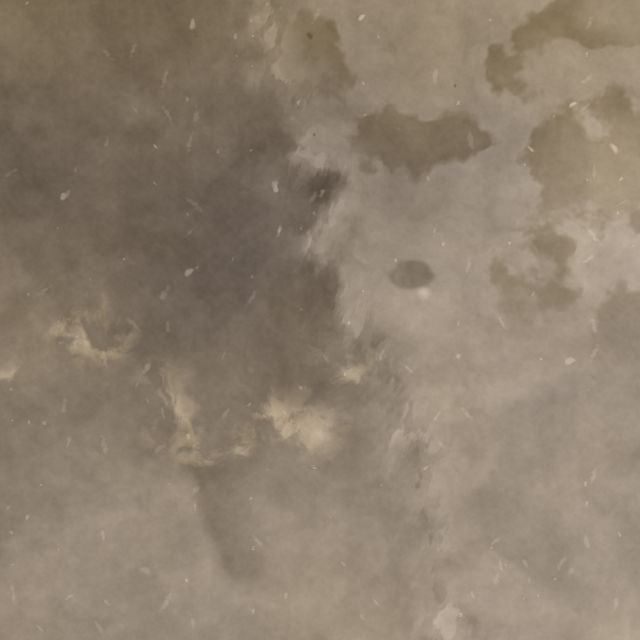
Write a Shadertoy shader that draws this texture.

```glsl
const vec3 DARK_UMBER = vec3(0.390, 0.340, 0.280);
const vec3 PALE_PLASTER = vec3(0.715, 0.656, 0.588);
const vec3 OCHRE_SHIFT = vec3(0.018, 0.008, -0.030);

float hash(vec2 p) {
    return fract(sin(dot(p, vec2(127.1, 311.7))) * 43758.5453);
}

float noise(vec2 p) {
    vec2 cell = floor(p), f = fract(p);
    f = f * f * (3.0 - 2.0 * f);
    return mix(mix(hash(cell), hash(cell + vec2(1, 0)), f.x),
               mix(hash(cell + vec2(0, 1)), hash(cell + vec2(1, 1)), f.x), f.y);
}

float fbm(vec2 p) {
    float sum = 0.0, amp = 0.5;
    for (int i = 0; i < 5; i++) {
        sum += amp * noise(p);
        p = mat2(1.6, 1.2, -1.2, 1.6) * p + 7.3;
        amp *= 0.54;
    }
    return sum / 1.037;
}

vec2 rotate(vec2 p, float angle) {
    float c = cos(angle), s = sin(angle);
    return vec2(c * p.x - s * p.y, s * p.x + c * p.y);
}

// Soft round mask: one at the centre, zero at the radius
float spot(vec2 p, vec2 centre, float radius) {
    return 1.0 - smoothstep(0.0, radius, length(p - centre));
}

// One small ragged chip in a share of the grid cells
float chips(vec2 p, float cells, float share, float size, float stretch) {
    vec2 cell = floor(p * cells);
    vec2 jitter = 0.35 + 0.3 * vec2(hash(cell + 3.1), hash(cell + 8.7));
    vec2 q = rotate(fract(p * cells) - jitter, 0.7 + 2.0 * hash(cell + 5.2));
    float radius = size * (0.4 + 0.6 * hash(cell + 1.9));
    float d = length(q * vec2(1.0, stretch)) + 0.9 * radius * (noise(p * cells * 11.0) - 0.5);
    return (1.0 - smoothstep(radius * 0.25, radius, d)) * step(hash(cell + 6.4), share);
}

void mainImage(out vec4 fragColor, in vec2 fragCoord) {
    vec2 uv = fragCoord / iResolution.xy;
    vec2 warp = vec2(fbm(uv * 6.0 + 2.0), fbm(uv * 6.0 + 31.0)) - 0.5;
    vec2 p = uv + 0.14 * warp;
    float cloud = fbm(p * 4.0 + 11.0) - 0.5;
    float mottle = fbm(p * 14.0 + 4.0) - 0.5;
    float crumble = fbm(uv * 34.0 + 9.0);
    float grit = fbm(uv * 95.0 + 17.0) - 0.5;

    // Dark worn coat on the left, pale plaster on the right
    float seam = p.x - 0.45 - 0.32 * (0.85 - p.y) + 0.1 * mottle;
    float sharpness = smoothstep(0.4, 0.6, noise(uv * 7.0 + 13.0));
    float softness = mix(0.14, 0.025, sharpness);
    float bare = smoothstep(-softness, softness, seam);
    float coat = mix(0.63, 0.2, smoothstep(0.08, 0.62, p.y));
    float plaster = mix(0.77, 0.6, smoothstep(0.5, 0.95, p.y));
    float tone = mix(coat, plaster, bare);
    tone += 0.38 * cloud + 0.32 * mottle + 0.2 * (crumble - 0.5) + 0.13 * grit;

    // Small flaked blotches and smooth patches on the pale side
    float flakeZone = smoothstep(-0.02, 0.12, seam) * smoothstep(0.4, 0.6, p.y);
    float flakes = smoothstep(0.47, 0.58, fbm(uv * 10.0 + 0.6 * warp + 23.0));
    flakes *= flakeZone * smoothstep(0.3, 0.6, fbm(uv * 4.0 + 52.0) + 0.08);
    tone -= flakes * (0.16 + 0.34 * crumble);
    tone += 0.4 * spot(p, vec2(1.02, 0.7), 0.25);
    float slab = 1.0 - smoothstep(0.18, 0.205, length(p - vec2(0.94, 0.25)));
    tone -= 0.09 * slab;

    // Stain with a crisp left edge that fades to the right
    float across = uv.x - 0.29 - 0.4 * (0.27 - uv.y) + 0.06 * warp.x;
    float stain = smoothstep(-0.018, 0.012, across) * (1.0 - smoothstep(0.0, 0.1, across));
    stain *= smoothstep(0.06, 0.12, uv.y) * (1.0 - smoothstep(0.18, 0.36, uv.y));
    tone -= 0.32 * stain;

    // Ochre crusts scattered along a band
    float crust = 0.0;
    for (int i = 0; i < 8; i++) {
        float k = float(i);
        vec2 centre = vec2(0.03 + 0.07 * k, 0.32 + 0.22 * hash(vec2(k, 4.0)));
        crust += spot(p, centre, 0.06 + 0.06 * hash(vec2(k, 9.0)));
    }
    float ragged = fbm(uv * 26.0 + 3.0 * warp + 61.0);
    crust = min(crust, 1.0) * smoothstep(0.44, 0.68, ragged);
    tone += crust * (0.25 + 0.5 * crumble);

    // Broken chips along the seam, pale inside and dark below
    float nearSeam = exp(-abs(seam) / 0.03);
    float broken = fbm(rotate(uv, 0.35) * vec2(34.0, 15.0) + 40.0);
    tone += 0.3 * nearSeam * smoothstep(0.53, 0.62, broken);
    tone -= 0.2 * nearSeam * (1.0 - smoothstep(0.34, 0.44, broken));

    // Hollow with a bright lower lip
    float hollow = smoothstep(0.1, 0.5, spot(uv + 0.08 * warp, vec2(0.65, 0.565), 0.045));
    tone -= hollow * (0.05 + 0.6 * crumble);
    tone += 0.4 * spot(uv, vec2(0.662, 0.543), 0.014);

    // Sparse ragged chips, tiny flecks and dark pits
    float upper = smoothstep(0.3, 0.6, uv.y);
    tone += 0.5 * chips(uv, 15.0, 0.1, 0.22, 2.2) * mix(0.3, 1.0, upper);
    tone += 0.3 * chips(uv + 0.37, 40.0, 0.05, 0.22, 1.5);
    tone += 0.18 * chips(uv + 0.53, 21.0, 0.16, 0.4, 3.5);
    tone -= 0.35 * chips(uv + 0.71, 13.0, 0.05, 0.13, 1.2) * bare;
    tone += 0.05 * (noise(uv * 230.0) - 0.5);

    // Warm where crusted or high, greyer in the dark middle
    vec3 colour = mix(DARK_UMBER, PALE_PLASTER, clamp(tone, -0.12, 1.15));
    float warmth = crust + 0.5 * flakes + 0.5 * smoothstep(0.7, 1.0, uv.y);
    warmth += cloud - 0.4 * spot(p, vec2(0.38, 0.65), 0.25) - 0.2 * slab;
    colour += OCHRE_SHIFT * warmth;
    fragColor = vec4(colour, 1.0);
}
```
